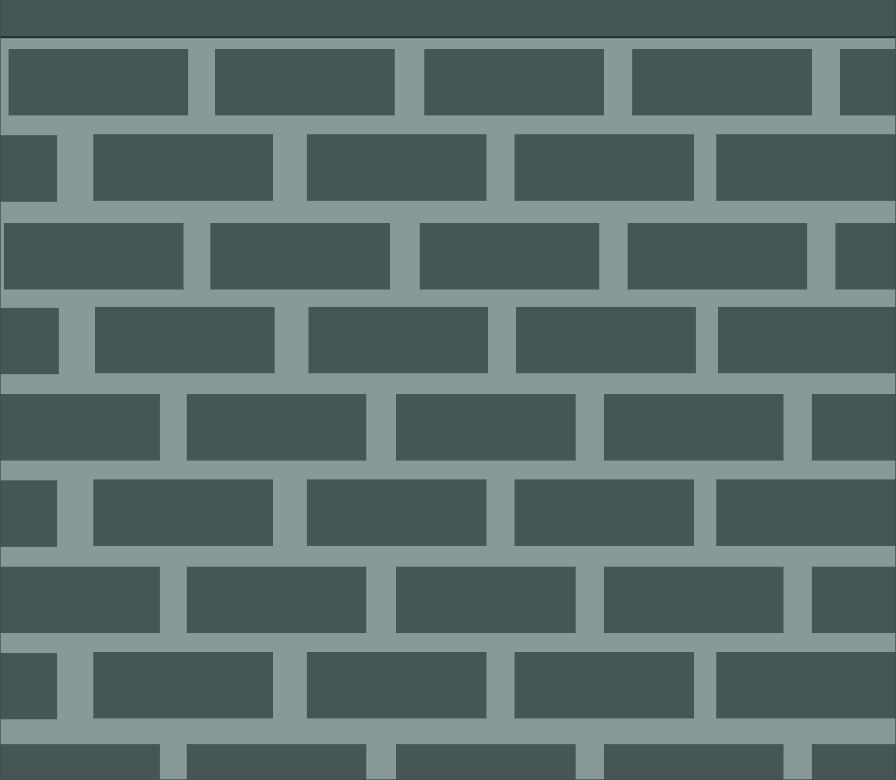
This pattern is drawn by a Shadertoy shader. Its source:

```glsl
// A flat wall of dark slate bricks in pale mortar, under a plain coping band.
// Rows come from an even vertical pitch; each brick is a box distance, with
// small formula-driven shifts giving the uneven, hand-laid joints.

const vec2 WALL = vec2(768.0, 669.0);   // design units, y measured downwards
const vec2 BRICK = vec2(154.0, 57.0);

float boxDistance(vec2 p, vec2 halfSize) {
    vec2 d = abs(p) - halfSize;
    return length(max(d, 0.0)) + min(max(d.x, d.y), 0.0);
}

// Left edge of brick k (0 to 4) in the given row
float brickLeft(int row, int k) {
    float n = float(k);
    if (row % 2 == 1) {
        // Staggered rows: the joints tighten steadily to the right
        float j = n - 1.0;
        float left = max(80.0 + 183.0 * j - 2.5 * j * (j - 1.0), -105.0);
        return left + (row == 3 ? 1.4 : 0.0);
    }
    float rowShift = row == 0 ? 0.0 : (row == 2 ? -4.0 : -24.3);
    return 7.3 + 178.2 * n - (k == 1 ? 1.2 : 0.0) + rowShift;
}

float brickTop(int row, int k) {
    float top = 42.0 + 74.0 * float(row);
    if (row % 2 == 1 && k > 0) top -= 0.8;
    if (row == 2) top += 1.3;
    if (row == 8) top += 4.3;
    return top;
}

// Distance to the nearest brick of the row under p
float brickDistance(vec2 p) {
    int row = clamp(int(floor((p.y - 34.0) / 74.0)), 0, 8);
    float d = 1e4;
    for (int k = 0; k < 5; k++) {
        vec2 corner = vec2(brickLeft(row, k), brickTop(row, k));
        d = min(d, boxDistance(p - corner - 0.5 * BRICK, 0.5 * BRICK));
    }
    return d;
}

void mainImage(out vec4 fragColor, in vec2 fragCoord) {
    vec2 uv = fragCoord / iResolution.xy;
    vec2 p = vec2(uv.x, 1.0 - uv.y) * WALL;
    float soft = 0.5 * max(WALL.x / iResolution.x, 0.8);

    vec3 slate = vec3(0.273, 0.339, 0.339);
    vec3 mortar = vec3(0.530, 0.602, 0.595);

    // Bricks and mortar
    vec3 color = mix(slate, mortar, smoothstep(-soft, soft, brickDistance(p)));

    // Coping band and the dark line beneath it
    color = mix(slate, color, smoothstep(-soft, soft, p.y - 32.3));
    float line = 1.0 - smoothstep(-soft, soft, abs(p.y - 32.0) - 0.8);
    color = mix(color, vec3(0.13, 0.16, 0.16), line);

    // Thin shaded rim on the sides and bottom
    float rim = min(min(p.x, WALL.x - p.x), WALL.y - p.y);
    color = mix(color, slate * 0.9, 0.7 * (1.0 - smoothstep(-soft, soft, rim - 0.8)));

    fragColor = vec4(color, 1.0);
}
```
